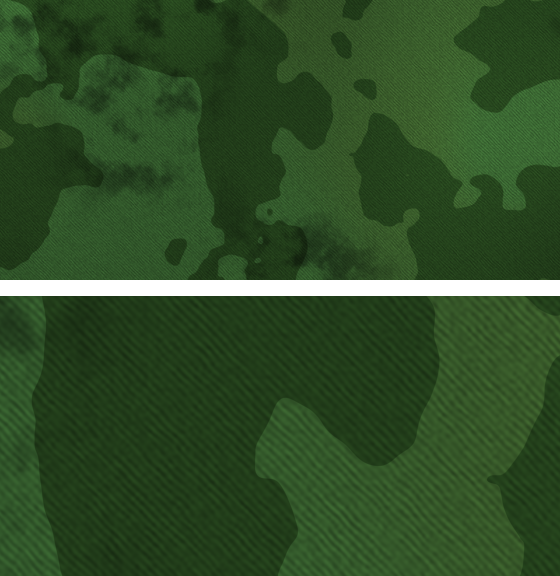
Top, the full canvas; bottom, a detail of the centre.
Reproduce this pattern procedurally as a WebGL 1 fragment shader.

```glsl
precision highp float;
// Two-tone woodland camouflage on twill cloth. A sum of plane waves, bent by
// noise, is cut at a threshold into large blobs with lobed rims; broad shading,
// patchy stains and short diagonal threads are then laid over the two greens.

#define BLOB_FREQ 1.6      // blobs per canvas height
#define BLOB_BIAS 0.14     // above zero favours the light green
#define WARP 0.15          // bending of the blobs
#define RIM_WOBBLE 0.55    // small lobes along the rims
#define THREADS 84.0       // twill lines per canvas height
#define TWILL_DEPTH 0.10
#define GRAIN_DEPTH 0.16
#define STAIN_DEPTH 0.42
#define SHADE_DEPTH 0.46   // range of the broad shading

uniform vec2 u_resolution;

const float TAU = 6.28318;
const vec3 DARK_GREEN = vec3(0.138, 0.252, 0.106);
const vec3 LIGHT_OLIVE = vec3(0.218, 0.348, 0.160);
const vec3 LIGHT_GREEN = vec3(0.210, 0.372, 0.180);

float hash(vec2 p) {
  return fract(sin(dot(p, vec2(127.1, 311.7))) * 43758.55);
}

float noise(vec2 p) {
  vec2 cell = floor(p);
  vec2 f = fract(p);
  f = f * f * (3.0 - 2.0 * f);
  float low = mix(hash(cell), hash(cell + vec2(1.0, 0.0)), f.x);
  float high = mix(hash(cell + vec2(0.0, 1.0)), hash(cell + vec2(1.0, 1.0)), f.x);
  return mix(low, high, f.y);
}

float fbm(vec2 p) {
  float sum = 0.0;
  float amplitude = 0.5;
  for (int i = 0; i < 5; i++) {
    sum += amplitude * noise(p);
    p = mat2(1.6, 1.2, -1.2, 1.6) * p + 7.3;
    amplitude *= 0.55;
  }
  return sum;
}

// Blob field: positive in the light green, negative in the dark
float blobField(vec2 p) {
  vec2 bend = vec2(noise(p * 3.4 + 11.0), noise(p * 3.4 + 37.0)) - 0.5;
  bend += 0.6 * (vec2(noise(p * 8.0 + 5.0), noise(p * 8.0 + 23.0)) - 0.5);
  vec2 q = p + 2.0 * WARP * bend;
  float sum = 0.0;
  for (int i = 0; i < 9; i++) {
    float k = float(i);
    float angle = k * 2.39996;
    float freq = BLOB_FREQ * mix(0.6, 1.3, hash(vec2(k, 3.0)));
    float phase = hash(vec2(k, 5.0));
    sum += sin(TAU * (freq * dot(q, vec2(cos(angle), sin(angle))) + phase));
  }
  float wobble = noise(p * 13.0 + 2.0) + 0.45 * noise(p * 29.0 + 9.0) - 0.725;
  return sum * 0.47 + RIM_WOBBLE * wobble + BLOB_BIAS;
}

// Light-green coverage, smoothed over about one pixel
float lightCover(vec2 p, float pixel) {
  float f = blobField(p);
  vec2 slope = vec2(blobField(p + vec2(pixel, 0.0)),
                    blobField(p + vec2(0.0, pixel))) - f;
  return smoothstep(-0.8, 0.8, f / max(length(slope), 0.0001));
}

// Short diagonal threads of uneven strength, with a fine grain
float weave(vec2 p) {
  float across = p.x + p.y;
  float along = p.x - p.y;
  float wander = 0.35 * noise(p * 45.0 + 3.0);
  float thread = sin(TAU * (THREADS * across + wander));
  float strength = 0.3 + 1.3 * noise(vec2(across * 80.0, along * 32.0));
  float grain = noise(p * 200.0 + 4.0) - 0.5;
  return 1.0 + TWILL_DEPTH * strength * thread + GRAIN_DEPTH * grain;
}

// Mottled stains gathered in a few broad patches
float stains(vec2 p) {
  float patchArea = smoothstep(0.48, 0.80, noise(p * 1.9 + 51.0));
  return patchArea * smoothstep(0.42, 0.78, fbm(p * 11.0 + 17.0));
}

void main() {
  vec2 p = gl_FragCoord.xy / u_resolution.y;
  vec2 uv = gl_FragCoord.xy / u_resolution;

  // Base greens
  float hue = smoothstep(0.25, 0.75, noise(p * 2.1 + 71.0));
  vec3 light = mix(LIGHT_OLIVE, LIGHT_GREEN, hue);
  vec3 color = mix(DARK_GREEN, light, lightCover(p, 1.0 / u_resolution.y));

  // Broad shading and slightly darker margins
  float shade = 1.0 + SHADE_DEPTH * (noise(p * 1.8 + 29.0) - 0.5);
  vec2 fromCentre = uv - 0.5;
  shade *= 1.04 - 0.20 * dot(fromCentre, fromCentre);

  // Wear and cloth
  color *= shade * (1.0 - STAIN_DEPTH * stains(p));
  color *= weave(p);
  gl_FragColor = vec4(color, 1.0);
}
```
